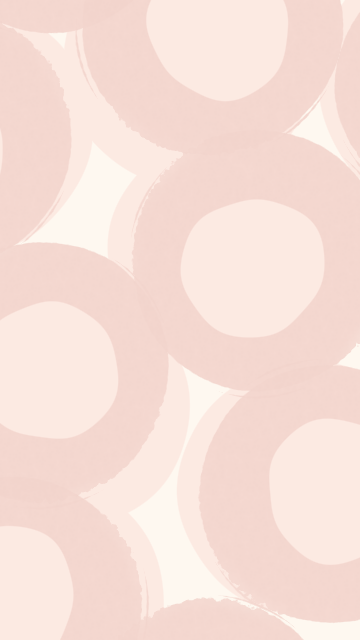
This pattern is drawn by a Shadertoy shader. Its source:

```glsl
// Overlapping blush paint rings with dry-brush rims over pale offset discs on cream paper.

const vec3 CREAM = vec3(0.995, 0.973, 0.942);
const vec3 PALE  = vec3(0.990, 0.916, 0.886);
const vec3 BLUSH = vec3(0.956, 0.843, 0.812);

vec2 hash2(vec2 p) {
    p = vec2(dot(p, vec2(127.1, 311.7)), dot(p, vec2(269.5, 183.3)));
    return fract(sin(p) * 43758.55);
}

// Cellular noise: distance to the nearest scattered point
float cellular(vec2 p) {
    vec2 cell = floor(p), local = fract(p);
    float nearest = 2.0;
    for (int y = -1; y <= 1; y++)
    for (int x = -1; x <= 1; x++) {
        vec2 o = vec2(x, y);
        nearest = min(nearest, length(o + hash2(cell + o) - local));
    }
    return nearest;
}

// Layered sines that bend a circle into a hand-cut outline
float wobble(float a, float seed) {
    return sin(2.0 * a + seed) + 0.8 * sin(3.0 * a + seed * 2.3) + 0.35 * sin(7.0 * a - seed * 1.7);
}

float cover(float d) {
    return clamp(0.5 - d * iResolution.y * 0.75, 0.0, 1.0);
}

// Ring centre, measured down from the top edge: staggered columns, even rows
vec2 ringCentre(int column, int row) {
    vec4 outerX = vec4(0.072, -0.091, 0.062, 0.020);
    vec4 middleX = vec4(0.331, 0.406, 0.514, 0.326);
    float x = column == 1 ? middleX[row] : outerX[row] + 0.41 * float(column);
    float top = column == 0 ? -0.152 : column == 1 ? 0.041 : -0.232;
    return vec2(x, top + 0.366 * float(row));
}

void mainImage(out vec4 fragColor, in vec2 fragCoord) {
    vec2 p = fragCoord / iResolution.y;
    p.y = 1.0 - p.y;

    // Bristle raggedness and faint pigment mottling
    float chips = cellular(p * 85.0) - 0.45 + 0.35 * (cellular(p * 210.0) - 0.45);
    float mottle = cellular(p * vec2(75.0, 50.0)) + cellular(p * 170.0) - 0.9;

    float paleCover = 0.0, paintCover = 0.0, layers = 0.0;
    for (int i = 0; i < 12; i++) {
        int column = i / 4, row = i % 4;
        float seed = 1.0 + 2.4 * float(i);
        vec2 q = p - ringCentre(column, row);

        // Pale disc slipped out from under the ring
        float side = column == 0 ? 1.0 : -1.0;
        float drop = 0.010 + 0.040 * cos(2.1 * float(row - (column == 0 ? 2 : 0)));
        vec2 u = q - vec2(0.035 * side, drop);
        float disc = length(u) - 0.199 - 0.003 * wobble(atan(u.y, u.x), seed);

        // Smooth cut hole
        vec2 h = q - 0.012 * vec2(sin(seed * 1.3), cos(seed * 1.9));
        float hole = length(h) - 0.110 - 0.0035 * wobble(atan(h.y, h.x), seed + 2.0);
        paleCover = max(paleCover, max(cover(disc), cover(hole)));

        // Painted rim, rougher where the brush ran dry
        float angle = atan(q.y, q.x);
        float rim = length(q) - 0.202 - 0.002 * wobble(angle, seed + 4.0);
        float wear = 0.12 + 0.88 * smoothstep(0.1, 1.2, sin(2.0 * angle + seed) + 0.5 * sin(5.0 * angle - seed));
        float body = rim + chips * 0.011 * wear;

        // Loose hair-thin stroke that tapers off beside the rim
        float hair = 0.0055 * sin(3.0 * angle + seed * 1.7) - 0.0038;
        float stroke = abs(rim - 0.007 - 0.003 * sin(angle + seed)) - hair + chips * 0.0015;

        float paint = cover(max(min(body, stroke), -hole));

        // Thin, slightly faded pigment at the worn edge
        paint *= 1.0 - 0.18 * wear * smoothstep(-0.022, 0.0, rim);
        paintCover = max(paintCover, paint);
        layers += paint;
    }

    vec3 colour = mix(CREAM, PALE, paleCover);
    vec3 pigment = BLUSH - vec3(0.006, 0.010, 0.010) * clamp(layers - 1.0, 0.0, 1.0);
    pigment += 0.006 * mottle;
    colour = mix(colour, pigment, paintCover);
    fragColor = vec4(colour, 1.0);
}
```
